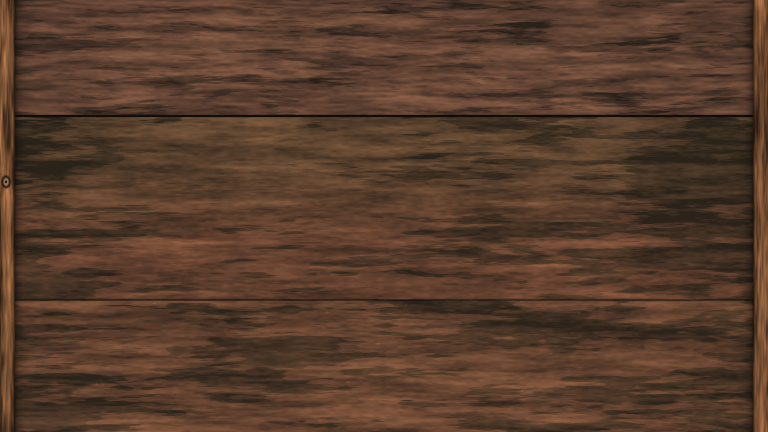
This texture is drawn by a WebGL 1 fragment shader. Its source:

```glsl
precision highp float;
// Three weathered horizontal boards with dark stains, held between two narrow upright posts.

uniform vec2 u_resolution;

#define BOARD_HEIGHT 0.426
#define FIRST_SEAM 0.3055
#define POST_WIDTH 0.035
#define GRAIN_CONTRAST 0.95
#define STAIN_DEPTH 0.34
#define BASE_TONE 0.64
#define DARK_WOOD vec3(0.17, 0.135, 0.105)
#define MID_WOOD vec3(0.345, 0.243, 0.18)
#define LIGHT_WOOD vec3(0.525, 0.365, 0.262)
#define POST_WOOD vec3(0.45, 0.3, 0.19)
#define GAP_COLOR vec3(0.06, 0.048, 0.038)
#define KNOT_CENTER vec2(0.014, 0.579)

float hash(vec2 p) {
  return fract(sin(dot(p, vec2(127.1, 311.7))) * 43758.547);
}

float valueNoise(vec2 p) {
  vec2 i = floor(p), f = fract(p);
  f = f * f * (3.0 - 2.0 * f);
  float low = mix(hash(i), hash(i + vec2(1.0, 0.0)), f.x);
  float high = mix(hash(i + vec2(0.0, 1.0)), hash(i + 1.0), f.x);
  return mix(low, high, f.y);
}

float layeredNoise(vec2 p) {
  float sum = 0.0, weight = 0.47;
  for (int i = 0; i < 4; i++) {
    sum += weight * valueNoise(p);
    p = p * vec2(2.1, 1.8) + vec2(17.3, 9.1);
    weight *= 0.61;
  }
  return sum;
}

// Sparse elongated marks, at most one in each stretched cell
float flecks(vec2 p, float density) {
  vec2 cell = floor(p);
  vec2 center = vec2(hash(cell + 3.7), hash(cell + 8.2)) * 0.3 + 0.35;
  vec2 d = (fract(p) - center) / vec2(0.33, 0.27);
  return step(1.0 - density, hash(cell)) * (1.0 - smoothstep(0.25, 1.0, length(d)));
}

vec3 woodRamp(float tone) {
  float t = 2.0 * clamp(tone, 0.0, 1.15);
  return t < 1.0 ? mix(DARK_WOOD, MID_WOOD, t) : mix(MID_WOOD, LIGHT_WOOD, t - 1.0);
}

vec3 boards(vec2 p, float endDistance, float pixel) {
  float row = (p.y - FIRST_SEAM) / BOARD_HEIGHT;
  float id = floor(row), v = row - id;
  float topBoard = step(0.5, id);
  float middleBoard = step(-0.5, id) * (1.0 - topBoard);

  // Grain that wanders along the board, most of all on the top one
  vec2 q = p + vec2(7.3, 3.1) * (id + 2.0);
  float sway = sin(q.x * 4.0 + q.y * 9.0) + 0.5 * sin(q.x * 15.0 - q.y * 31.0);
  q.y += mix(0.0025, 0.005, topBoard) * sway;
  float grain = layeredNoise(q * vec2(5.0, 48.0));
  float fibre = valueNoise(q * vec2(19.0, 150.0));
  float pores = valueNoise(q * vec2(75.0, 190.0));
  float broad = valueNoise(q * vec2(1.3, 9.0));

  // Stains gather at the board ends and are torn into thin streaks by the grain
  float ends = 1.0 - smoothstep(0.0, 0.4, endDistance);
  float upper = middleBoard * smoothstep(0.3, 0.75, v);
  float soak = 0.5 * layeredNoise(q * vec2(2.4, 15.0) + 41.0);
  soak += 0.5 * layeredNoise(q * vec2(7.0, 62.0) + 13.0);
  soak += 0.085 * ends + 0.025 * upper - 0.035 * topBoard + 0.05 * (pores - 0.5);
  float stain = smoothstep(0.545, 0.615, soak);

  float tone = BASE_TONE + GRAIN_CONTRAST * (grain - 0.5) + 0.22 * (broad - 0.5);
  tone += mix(0.2, 0.34, topBoard) * (fibre - 0.5) + 0.17 * (pores - 0.5);
  tone -= STAIN_DEPTH * stain + 0.06 * ends + 0.06 * upper + 0.03 * topBoard;

  // Dark hairlines where the fibres have opened
  float hairline = layeredNoise(q * vec2(9.0, 95.0) + 71.0);
  tone -= mix(0.13, 0.24, topBoard) * smoothstep(0.57, 0.67, hairline);

  // Pale worn streak, cracks and small nicks
  float streak = (v - 0.31 - 0.006 * sin(p.x * 5.0)) / 0.02;
  tone += 0.25 * middleBoard * exp(-streak * streak) * (0.4 + broad);
  tone += 0.14 * smoothstep(0.94, 0.98, v) * (1.0 - stain);
  tone -= 0.45 * flecks(q * vec2(15.0, 120.0), 0.012);
  tone += 0.25 * flecks(q * vec2(60.0, 110.0) + 5.0, 0.004);

  float warmth = mix(1.0 - 0.8 * smoothstep(0.25, 0.8, v), 0.8, 1.0 - middleBoard);
  vec3 tint = mix(vec3(0.95, 1.01, 0.94), vec3(1.04, 0.965, 0.96), warmth * (1.0 - 0.5 * stain));
  tint = mix(tint, vec3(0.99, 0.97, 1.02), topBoard);
  vec3 color = woodRamp(tone) * tint;

  // Gaps between boards: a wide upper one and a fine lower one
  float seamId = floor(row + 0.5);
  float upperSeam = clamp(seamId, 0.0, 1.0);
  float seam = abs(row - seamId) * BOARD_HEIGHT;
  float halfWidth = mix(0.0012, 0.0025, upperSeam);
  float gap = 1.0 - smoothstep(halfWidth - 0.5 * pixel, halfWidth + 0.6 * pixel, seam);
  color *= 1.0 - 0.22 * exp(-seam / 0.005);
  color = mix(color, GAP_COLOR, gap * mix(0.75, 1.0, upperSeam));
  return color * (1.0 - 0.5 * exp(-max(endDistance, 0.0) / 0.01));
}

vec3 post(vec2 p, float inset) {
  // Upright grain bends around one knot
  vec2 k = (p - KNOT_CENTER) / vec2(0.011, 0.015);
  float r = length(k);
  float bentX = p.x + 0.006 * k.x * exp(-0.35 * r * r);
  float grain = layeredNoise(vec2(bentX * 100.0, p.y * 7.0));
  float fibre = valueNoise(vec2(bentX * 200.0, p.y * 30.0));
  vec3 color = POST_WOOD * (0.95 + 1.7 * (grain - 0.5) + 0.4 * (fibre - 0.5));
  float ring = (r - 0.8) / 0.25;
  color = mix(color, DARK_WOOD * 0.7, 0.85 * exp(-ring * ring));
  color = mix(color, vec3(0.56, 0.46, 0.37), 0.8 * (1.0 - smoothstep(0.35, 0.65, r)));
  color = mix(color, GAP_COLOR, 1.0 - smoothstep(0.1, 0.3, r));
  return color * (0.4 + 0.6 * smoothstep(0.0, 0.007, inset));
}

void main() {
  vec2 p = gl_FragCoord.xy / u_resolution.y;
  float pixel = 1.0 / u_resolution.y;
  float aspect = u_resolution.x / u_resolution.y;
  float endDistance = min(p.x, aspect - p.x) - POST_WIDTH;
  float onBoard = smoothstep(-0.7 * pixel, 0.7 * pixel, endDistance);
  vec3 color = mix(post(p, -endDistance), boards(p, endDistance, pixel), onBoard);
  gl_FragColor = vec4(color, 1.0);
}
```
